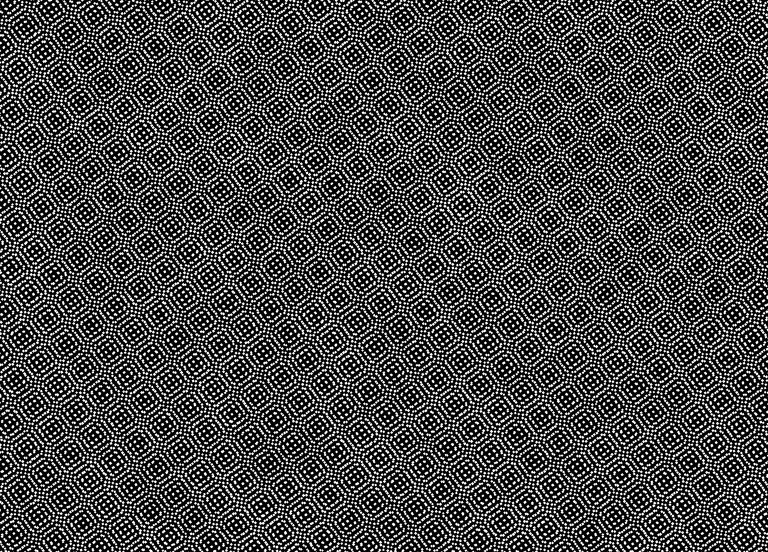
Write a WebGL 1 fragment shader that draws this pattern.

```glsl
precision highp float;
// Two equal square screens of small white blocks on black, turned 10 degrees
// apart. Their union forms a tilted lattice of ringed moire rosettes.
// Each block varies a little in size and place, and the cover drifts softly.

uniform vec2 u_resolution;

vec2 hash2(vec2 p) {
    vec3 q = fract(p.xyx * vec3(0.1031, 0.103, 0.0973));
    q += dot(q, q.yzx + 33.33);
    return fract((q.xx + q.yz) * q.zy);
}

float cornerSlope(vec2 corner, vec2 offset) {
    return dot(hash2(corner + 70.0) * 2.0 - 1.0, offset);
}

float gradientNoise(vec2 p) {
    vec2 i = floor(p);
    vec2 f = p - i;
    vec2 u = f * f * (3.0 - 2.0 * f);
    vec2 e = vec2(1.0, 0.0);
    float low = mix(cornerSlope(i, f), cornerSlope(i + e, f - e), u.x);
    float high = mix(cornerSlope(i + e.yx, f - e.yx), cornerSlope(i + 1.0, f - 1.0), u.x);
    return mix(low, high, u.y);
}

// Coverage of one screen of square blocks turned by an angle in degrees.
float blockScreen(vec2 p, float degrees, float pitch, float size, float pixel) {
    float a = radians(degrees);
    vec2 q = vec2(cos(a) * p.x + sin(a) * p.y, cos(a) * p.y - sin(a) * p.x);
    vec2 id = floor(q / pitch + 0.5);
    vec2 wobble = hash2(id + degrees * 7.0 + 300.0) - 0.5;
    vec2 cell = q - (id + 0.1 * wobble) * pitch;
    float halfSide = size * (1.0 + 0.24 * wobble.x);
    vec2 cover = clamp((halfSide - abs(cell)) / pixel + 0.5, 0.0, 1.0);
    return cover.x * cover.y;
}

void main() {
    // Height units, measured from the pivot shared by both screens
    float pixel = 1.0 / u_resolution.y;
    vec2 p = (gl_FragCoord.xy - 0.5 * u_resolution) * pixel;
    p -= vec2(-0.025, 0.0726);

    // Soft drift of block size over the field
    float pitch = 0.00978;
    float size = 0.196 * pitch * (1.0 + 0.08 * gradientNoise(p * 9.0 + 20.0));

    // Union of the two screens
    float first = blockScreen(p, 31.2, pitch, size, pixel);
    float second = blockScreen(p, 41.2, pitch, size, pixel);
    float ink = max(first, second);

    gl_FragColor = vec4(vec3(mix(0.005, 1.0, ink)), 1.0);
}
```
